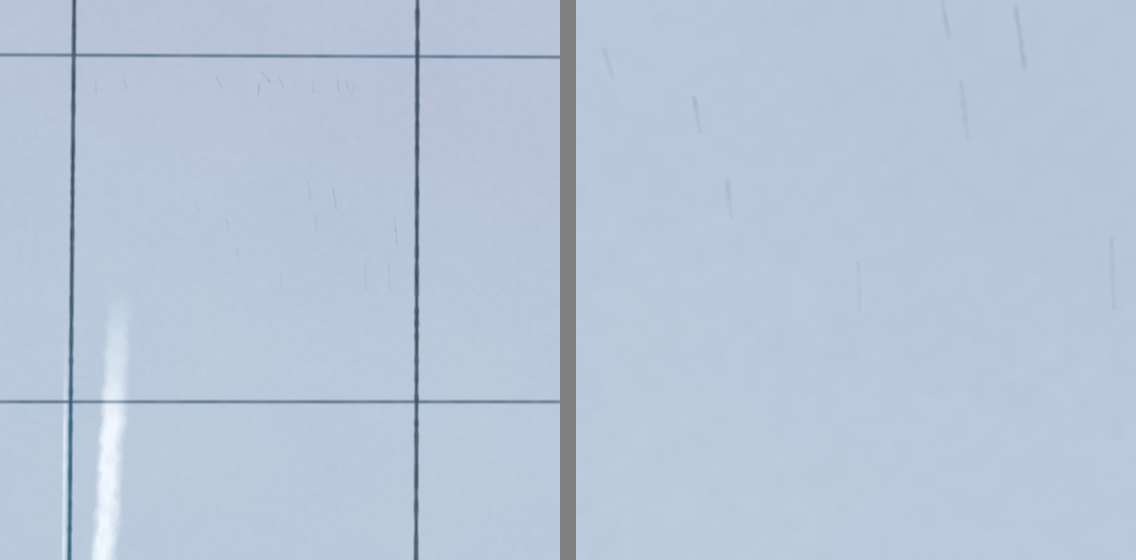
Left, the full canvas; right, a detail of the centre.
A WebGL 1 fragment shader for this texture:

```glsl
precision highp float;
// Glossy pale blue wall tiles with thin dark joints, faint scuffs and a streak of reflected light.
uniform vec2 u_resolution;

const vec3 GLAZE_TOP = vec3(0.725, 0.765, 0.850);
const vec3 GLAZE_LOW = vec3(0.730, 0.792, 0.860);
const vec3 JOINT_DARK = vec3(0.235, 0.310, 0.370);
const vec3 JOINT_BLUE = vec3(0.200, 0.370, 0.470);
const vec3 JOINT_SOFT = vec3(0.380, 0.465, 0.550);
const vec3 SCUFF = vec3(0.500, 0.580, 0.630);
const vec3 SHINE = vec3(0.940, 0.970, 1.000);
const vec2 LEFT_JOINT = vec2(0.1240, 0.1325);   // x at the bottom and top
const vec2 RIGHT_JOINT = vec2(0.7430, 0.7455);
const vec2 UPPER_JOINT = vec2(0.9020, 0.8980);  // y at the left and right
const float LOWER_JOINT = 0.2825;
const float UPRIGHT_HALF = 0.0034;
const float LEVEL_HALF = 0.0027;
const float JOINT_BLUR = 0.0020;
const float SHINE_HALF = 0.0215;
const float SHINE_TOP = 0.500;
const int SCUFFS = 20;

float hash(vec2 p) {
  return fract(sin(dot(p, vec2(127.1, 311.7))) * 43758.5453);
}

float noise(vec2 p) {
  vec2 i = floor(p), f = fract(p);
  f = f * f * (3.0 - 2.0 * f);
  return mix(mix(hash(i), hash(i + vec2(1.0, 0.0)), f.x),
             mix(hash(i + vec2(0.0, 1.0)), hash(i + vec2(1.0, 1.0)), f.x), f.y);
}

float fbm(vec2 p) {
  float sum = 0.0, amp = 0.5;
  for (int i = 0; i < 4; i++) {
    sum += amp * noise(p);
    p = p * 2.03 + 17.3;
    amp *= 0.5;
  }
  return sum;
}

float segment(vec2 p, vec2 a, vec2 d) {
  return length(p - a - d * clamp(dot(p - a, d) / dot(d, d), 0.0, 1.0));
}

// Distance to the nearest of the evenly spaced joints through a and b.
float jointDistance(float x, float a, float b) {
  return abs(fract((x - a) / (b - a) + 0.5) - 0.5) * (b - a);
}

float band(float d, float halfWidth, float blur) {
  return 1.0 - smoothstep(halfWidth - blur, halfWidth + blur, d);
}

// Scratches: the first half in a row below the upper joint, the rest lower down.
float scuffs(vec2 p, float pixel) {
  float mark = 0.0;
  float wobble = 0.0015 * (noise(p * 220.0) - 0.5);
  for (int i = 0; i < SCUFFS; i++) {
    float k = float(i);
    float lower = step(float(SCUFFS) * 0.5, k);
    vec2 r = vec2(hash(vec2(k, 1.7)), hash(vec2(k, 5.3)));
    vec2 start = mix(vec2(0.16 + 0.50 * r.x, 0.842 + 0.032 * r.y),
                     vec2(0.34 + 0.37 * r.x, 0.48 + 0.21 * r.y), lower);
    vec2 reach = mix(vec2(0.026 * (r.y - 0.3), -0.018),
                     vec2(0.006 * r.y, -0.015 - 0.030 * r.x), lower);
    float strength = mix(0.20, 0.60, hash(vec2(k, 9.1))) * mix(1.0, 0.65, lower);
    float d = segment(p, start, reach) + wobble;
    mark = max(mark, strength * band(d, 0.0010, 0.0012 + 0.5 * pixel));
  }
  return mark * (0.4 + 0.8 * noise(p * vec2(150.0, 90.0)));
}

// Tall bowed reflection, crisp below and feathered towards its tip.
float reflection(vec2 p) {
  float bow = max(p.y - 0.43, 0.0);
  float center = 0.183 + 0.066 * p.y - 3.5 * bow * bow + 0.004 * noise(vec2(p.y * 24.0, 3.0));
  float x = p.x - center + 0.010 * (fbm(p * vec2(90.0, 60.0)) - 0.47);
  float tip = 1.0 - smoothstep(SHINE_TOP - 0.14, SHINE_TOP, p.y);
  float body = smoothstep(-SHINE_HALF - 0.005, -SHINE_HALF + 0.012, x)
             * (1.0 - smoothstep(SHINE_HALF - 0.018, SHINE_HALF + 0.009, x));
  float power = mix(0.95, 0.50, smoothstep(0.24, 0.36, p.y));
  return body * tip * power * (0.80 + 0.4 * fbm(p * vec2(110.0, 45.0)));
}

void main() {
  vec2 p = gl_FragCoord.xy / u_resolution;
  float pixel = 1.0 / min(u_resolution.x, u_resolution.y);
  float blur = JOINT_BLUR + 0.5 * pixel;

  // Glaze with broad tint drift and fine grain
  vec3 color = mix(GLAZE_LOW, GLAZE_TOP, smoothstep(0.15, 1.0, p.y + 0.25 * (p.x - 0.5)));
  color += 0.022 * (fbm(p * 5.0) - 0.47) * vec3(1.0, 0.7, 0.4);
  color += 0.020 * (fbm(p * 110.0) - 0.47);
  color = mix(color, SCUFF, scuffs(p, pixel));

  // Reflections: the main streak and a glint on the bevel beside the left joint
  float shine = reflection(p);
  float leftX = mix(LEFT_JOINT.x, LEFT_JOINT.y, p.y);
  float glint = band(abs(p.x - leftX + 0.0105), 0.0025, 0.0030);
  glint *= (1.0 - smoothstep(0.15, 0.46, p.y)) * (0.45 + 0.5 * noise(p * vec2(30.0, 60.0)));
  color = mix(color, SHINE, clamp(max(shine, glint), 0.0, 1.0));

  // Level joints, paler where light washes over them
  float level = jointDistance(p.y, LOWER_JOINT, mix(UPPER_JOINT.x, UPPER_JOINT.y, p.x));
  float wear = 0.78 + 0.2 * noise(p * vec2(45.0, 8.0));
  color = mix(color, JOINT_SOFT, band(level, LEVEL_HALF, blur) * wear * (1.0 - 0.35 * shine));

  // Upright joints, darker, with ragged edges and a blue tinge low on the left
  float upright = jointDistance(p.x, leftX, mix(RIGHT_JOINT.x, RIGHT_JOINT.y, p.y));
  upright += 0.0012 * (noise(p * vec2(12.0, 90.0)) - 0.5);
  float tinge = (1.0 - smoothstep(0.2, 0.6, p.y)) * (1.0 - smoothstep(0.2, 0.5, p.x));
  vec3 ink = mix(JOINT_DARK, JOINT_BLUE, tinge) + 0.10 * (noise(p * vec2(400.0, 50.0)) - 0.4);
  color = mix(color, ink, 0.92 * band(upright, UPRIGHT_HALF, blur));
  gl_FragColor = vec4(clamp(color, 0.0, 1.0), 1.0);
}
```
